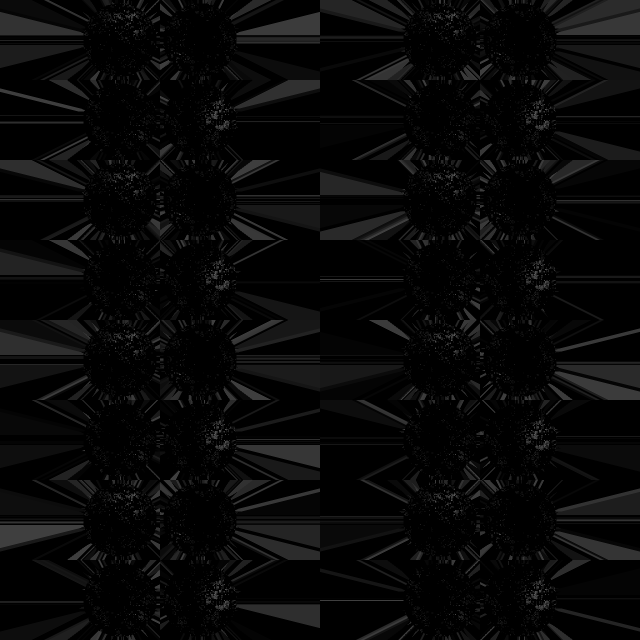
Reproduce this pattern procedurally as a WebGL 2 fragment shader.

```glsl
#version 300 es
precision highp float;
// Tiled pairs of speckled dark discs whose stepped rims spread outward as grey rays.

#define TILES vec2(2.0, 4.0)      // repeats across and down
#define CELL vec2(192.0, 96.0)    // size of one disc cell, in texels
#define RADIUS 44.0               // disc radius, in texels
#define RAY_SHARE 0.40            // share of rim texels that glow
#define RAY_LEVEL 0.25            // brightest ray
#define SPECK_LEVEL 0.36          // brightest speck
#define SPARSE 0.30               // density of the scattered specks
#define SAMPLES 2                 // supersampling per axis

uniform vec2 u_resolution;
out vec4 fragColor;

float hash(vec2 p) {
    vec3 q = fract(vec3(p.xyx) * 0.1031);
    q += dot(q, q.yzx + 33.33);
    return fract((q.x + q.y) * q.z);
}

float noise(vec2 p) {
    vec2 i = floor(p), f = fract(p);
    f = f * f * (3.0 - 2.0 * f);
    return mix(mix(hash(i), hash(i + vec2(1, 0)), f.x),
               mix(hash(i + vec2(0, 1)), hash(i + vec2(1, 1)), f.x), f.y);
}

// Half width of the stepped disc on the row at height y, on texel centres
float rowReach(float y) {
    return floor(sqrt(max(RADIUS * RADIUS - y * y, 0.25)) - 0.5) + 0.5;
}

// Closest texel of the stepped disc to an outside point
vec2 nearestRimTexel(vec2 p) {
    vec2 q = abs(p), best = vec2(0.5);
    float bestDist = 1e9;
    for (float y = 0.5; y < RADIUS; y += 1.0) {
        vec2 texel = vec2(min(floor(q.x) + 0.5, rowReach(y)), y);
        vec2 d = q - texel;
        float dist = dot(d, d);
        if (dist < bestDist) { bestDist = dist; best = texel; }
    }
    return best * vec2(p.x < 0.0 ? -1.0 : 1.0, p.y < 0.0 ? -1.0 : 1.0);
}

// Dense patch of each disc: centre, radius, strength
vec4 densePatch(vec2 side) {
    vec4 upper = side.x < 0.5 ? vec4(9, 20, 17, 0.75) : vec4(-27, -19, 12, 0.30);
    vec4 lower = side.x < 0.5 ? vec4(20, -15, 14, 0.30) : vec4(23, 5, 17, 0.80);
    return side.y > 0.5 ? upper : lower;
}

// Specks inside a disc, the same in every tile
float specks(vec2 texel, vec2 side) {
    vec2 seed = texel + 100.0 + side * vec2(211.0, 157.0);
    vec4 patchShape = densePatch(side);
    vec2 d = (texel - patchShape.xy) / patchShape.z;
    float dense = exp(-dot(d, d)) * patchShape.w;
    float clumps = smoothstep(0.42, 0.78, 0.55 * noise(seed / 7.0) + 0.45 * noise(seed / 2.5));
    float rim = smoothstep(0.2, 0.85, length(texel) / RADIUS);
    float density = clumps * (dense * 1.3 + SPARSE * rim) + 0.12 * dense;
    float lit = step(hash(seed + 37.0), density);
    float level = mix(0.35, 1.0, smoothstep(0.0, 0.45, dense));
    return lit * SPECK_LEVEL * level * mix(0.35, 1.0, hash(seed + 71.0));
}

// Rays outside a disc, different in every tile
float rays(vec2 p, vec2 side, vec2 tile) {
    vec2 texel = nearestRimTexel(p);
    vec2 seed = texel + 60.0 + side * vec2(131.0, 173.0) + tile * vec2(89.0, 47.0);
    float share = RAY_SHARE * mix(0.75, 1.15, side.y);
    float lit = step(hash(seed), share);
    float tone = hash(seed + 19.0);
    return lit * RAY_LEVEL * mix(0.06, 1.0, tone * mix(tone, 1.0, 0.6 * side.y));
}

float shade(vec2 uv) {
    vec2 texels = uv * TILES * 2.0 * CELL;
    vec2 cell = floor(texels / CELL);
    vec2 side = mod(cell, 2.0);
    vec2 tile = floor(cell / 2.0);
    // Discs sit against the middle line of their tile
    vec2 centre = vec2(side.x < 0.5 ? CELL.x - 0.5 * CELL.y : 0.5 * CELL.y, 0.5 * CELL.y);
    vec2 p = texels - cell * CELL - centre;
    vec2 texel = floor(p) + 0.5;
    bool inside = abs(texel.y) < RADIUS && abs(texel.x) <= rowReach(texel.y);
    return inside ? specks(texel, side) : rays(p, side, tile);
}

void main() {
    float sum = 0.0;
    for (int j = 0; j < SAMPLES; j++)
        for (int i = 0; i < SAMPLES; i++) {
            vec2 offset = (vec2(i, j) + 0.5) / float(SAMPLES) - 0.5;
            sum += shade((gl_FragCoord.xy + offset) / u_resolution);
        }
    fragColor = vec4(vec3(sum / float(SAMPLES * SAMPLES)), 1.0);
}
```
